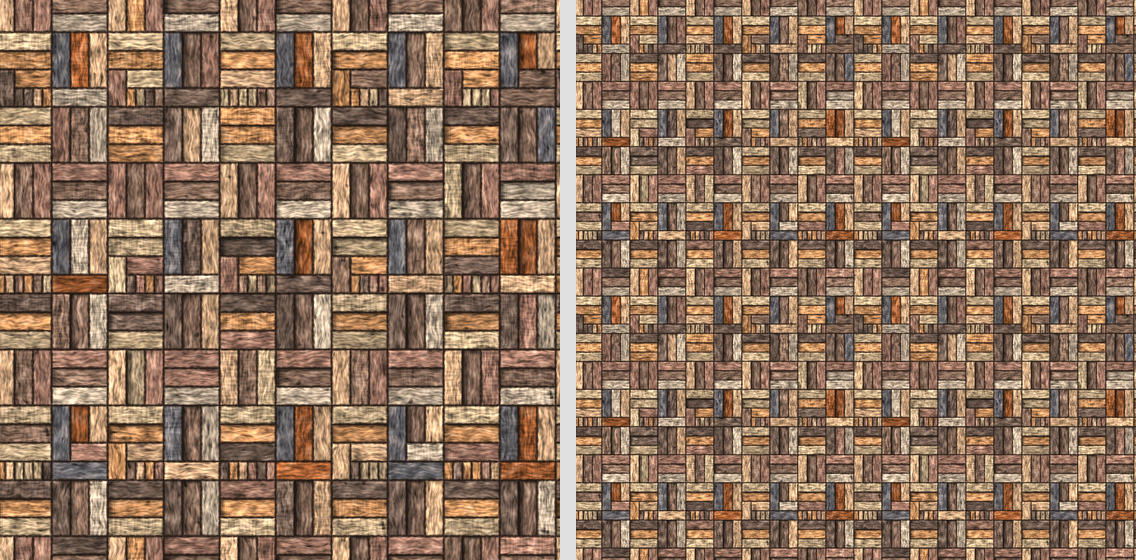
Left, the tile; right, the same tile 2 across and 2 down.
This texture is drawn by a Shadertoy shader. Its source:

```glsl
// Reclaimed-wood mosaic: basket-weave blocks of three weathered planks, with odd offcuts.
#define UNITS 30.0              // plank widths across and down
#define ORIGIN vec2(0.23, 1.72) // shift of the weave, in plank widths
#define GAP 0.085               // half width of the dark joints
#define GRAIN 0.42              // contrast of the fibres
#define WEAR 0.30               // contrast of the broad stains
#define VARIATION 0.16          // share of planks swapped for another wood
#define SHADOW 0.66             // depth of the cast shadows
#define SHADOW_STEPS 5
#define EXPOSURE 1.16

const vec3 TAN    = vec3(0.64, 0.55, 0.43);
const vec3 HONEY  = vec3(0.69, 0.49, 0.32);
const vec3 RUST   = vec3(0.54, 0.31, 0.17);
const vec3 UMBER  = vec3(0.37, 0.30, 0.26);
const vec3 SLATE  = vec3(0.34, 0.33, 0.34);
const vec3 ASH    = vec3(0.65, 0.58, 0.50);
const vec3 RED    = vec3(0.53, 0.39, 0.33);
const vec3 OAK    = vec3(0.70, 0.56, 0.43);
const vec3 WALNUT = vec3(0.46, 0.36, 0.30);
const vec3 JOINT  = vec3(0.13, 0.09, 0.07);

// Woods of the three block rows, three planks each
const vec3 EVEN_WOODS[9] = vec3[9](TAN, HONEY, RED, UMBER, HONEY, TAN, OAK, WALNUT, RED);
const vec3 ODD_WOODS[9] = vec3[9](SLATE, RUST, OAK, UMBER, WALNUT, ASH, RED, WALNUT, ASH);

struct Plank {
    vec2 pos;     // position inside the plank, y downwards
    vec2 size;
    vec3 wood;
    float seed;
    float height;
    bool upright;
};

float hash(vec2 p) {
    vec3 h = fract(p.xyx * 0.1031);
    h += dot(h, h.yzx + 33.33);
    return fract((h.x + h.y) * h.z);
}

float cornerSlope(vec2 corner, vec2 offset) {
    float angle = 6.2832 * hash(corner);
    return dot(vec2(cos(angle), sin(angle)), offset);
}

float gradientNoise(vec2 p) {
    vec2 i = floor(p), f = p - i, u = f * f * f * (f * (f * 6.0 - 15.0) + 10.0);
    vec2 e = vec2(1.0, 0.0);
    return 1.4 * mix(mix(cornerSlope(i, f), cornerSlope(i + e, f - e), u.x),
                     mix(cornerSlope(i + e.yx, f - e.yx), cornerSlope(i + 1.0, f - 1.0), u.x), u.y);
}

Plank plankAt(vec2 p) {
    // Strips are 3 wide and 10 tall: blocks of 4, 3 and 3 units
    vec2 strip = vec2(3.0, 10.0), cell = floor(p / strip);
    vec2 q = p - cell * strip;
    cell = mod(cell, UNITS / strip);
    bool even = mod(cell.x, 2.0) < 0.5, loose = false;
    float row = step(4.0, q.y) + step(7.0, q.y);
    float top = row > 0.0 ? 3.0 * row + 1.0 : 0.0;
    float variant = hash(cell + 17.0);

    // Regular basket weave
    bool upright = even == (row > 1.5);
    float slot = min(floor(upright ? q.x : q.y - top), 2.0);
    vec2 lo = vec2(0.0, top) + (upright ? vec2(slot, 0.0) : vec2(0.0, slot));
    vec2 size = upright ? vec2(1.0, 3.0) : vec2(3.0, 1.0);

    // Offcuts filling the taller block row
    if (row < 0.5 && !even) {
        bool shortened = variant > 0.7 && q.x > 1.0;
        if (q.y > 3.0) {
            lo = vec2(0.0, 3.0); size = vec2(3.0, 1.0); upright = false; loose = true;
        } else if (shortened && q.y > 2.0) {
            lo = vec2(1.0, 2.0); size = vec2(2.0, 1.0); upright = false; loose = true;
        } else if (shortened) size.y = 2.0;
    } else if (row < 0.5 && q.y > 2.0) {
        float left = variant < 0.55 ? 1.0 : 0.0;
        loose = true;
        upright = q.x < left || q.y > 3.0;
        if (q.x < left) { lo = vec2(0.0, 2.0); size = vec2(1.0, 2.0); }
        else if (q.y < 3.0) { lo = vec2(left, 2.0); size = vec2(3.0 - left, 1.0); }
        else { lo = vec2(floor(q.x * 2.0) * 0.5, 3.0); size = vec2(0.5, 1.0); }
    }

    // Wood and relief
    vec2 id = cell * strip + lo;
    float seed = hash(id + 3.7), swap = hash(id + 51.3);
    int kind = int(row * 3.0 + slot);
    if (loose || swap < VARIATION) kind = int(9.0 * hash(id + 91.1));
    vec3 wood = even ? EVEN_WOODS[kind] : ODD_WOODS[kind];
    if (!even && kind == 1 && mod(cell.x, 4.0) > 2.5) wood = WALNUT;
    float height = 0.5 * seed + (slot == 1.0 && !loose ? 0.0 : 0.4);
    return Plank(q - lo, size, wood, seed, height, upright);
}

vec3 woodColor(Plank k) {
    vec2 along = k.upright ? k.pos.yx : k.pos;
    along += floor(k.seed * 400.0) * vec2(1.0, 3.0);
    along.y += 0.12 * gradientNoise(along * vec2(1.3, 1.0));
    float fibre = gradientNoise(along * vec2(1.4, 7.0)) + 0.6 * gradientNoise(along * vec2(4.0, 10.0) + 31.0);
    float stain = gradientNoise(along * vec2(1.3, 2.2) + 11.0);
    float sawMarks = gradientNoise(along * vec2(8.0, 1.5) + 53.0) * step(0.7, k.seed);
    float knot = smoothstep(0.55, 0.8, gradientNoise(along * vec2(2.0, 3.0) + 71.0));
    float tone = 0.88 + 0.24 * fract(k.seed * 7.3);
    tone *= 1.0 + GRAIN * fibre + WEAR * stain + 0.2 * sawMarks - 0.4 * knot;
    vec3 faded = mix(k.wood, vec3(0.58, 0.51, 0.45), 0.25 * smoothstep(0.0, 0.6, stain));
    return faded * max(tone, 0.25);
}

void mainImage(out vec4 fragColor, in vec2 fragCoord) {
    vec2 uv = fragCoord / iResolution.xy;
    vec2 p = vec2(uv.x, 1.0 - uv.y) * UNITS + vec2(ORIGIN.x, -ORIGIN.y);
    float pixel = UNITS / iResolution.y;
    Plank k = plankAt(p);
    vec3 color = woodColor(k) * EXPOSURE;

    // Shadows cast by taller planks up and to the left
    float shade = 0.0;
    for (int i = 1; i <= SHADOW_STEPS; i++) {
        float rise = plankAt(p - vec2(0.075, 0.045) * float(i)).height - k.height;
        shade += clamp(rise * 1.8, 0.0, 1.0) / float(SHADOW_STEPS);
    }
    color *= 1.0 - SHADOW * shade;

    // Lit upper-left edges and dark joints with ragged borders
    vec2 far = k.size - k.pos;
    float lit = min(k.pos.x, k.pos.y), edge = min(lit, min(far.x, far.y));
    color *= 1.0 + 0.22 * k.height * (1.0 - smoothstep(GAP, GAP + 0.14, lit));
    edge += 0.03 * gradientNoise(k.pos * 5.0 + floor(k.seed * 300.0));
    color = mix(JOINT, color, smoothstep(-0.02, max(GAP * 1.5, pixel), edge));
    fragColor = vec4(clamp(color, 0.0, 1.0), 1.0);
}
```
